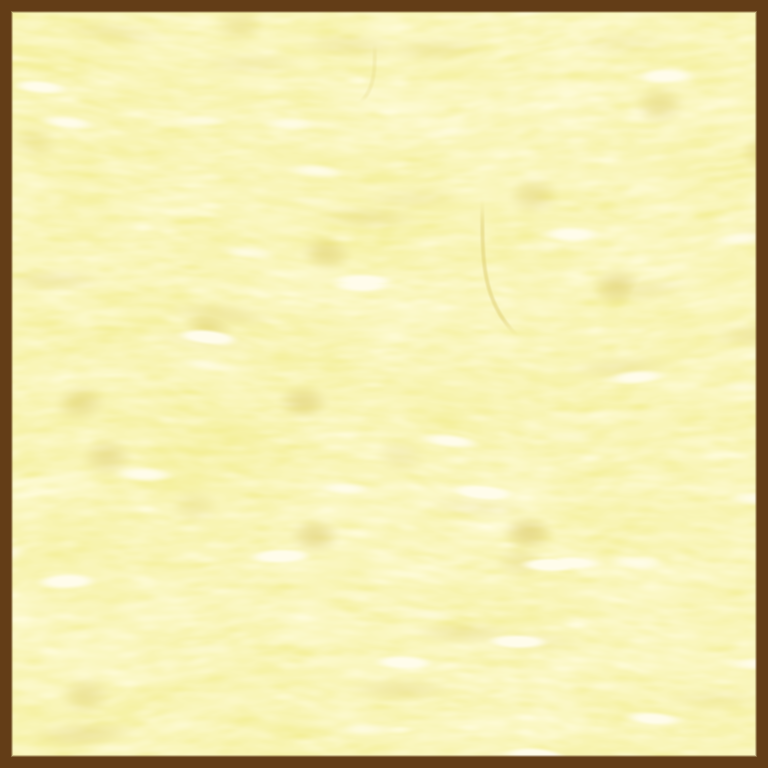
Reproduce this texture procedurally as a WebGL 2 fragment shader.

```glsl
#version 300 es
precision highp float;
// Cream fibrous paper with pale flecks, ochre specks and stray hairs in a brown frame.

#define FRAME_WIDTH 0.0157
#define FRAME_SOFT 0.0022
#define FIBRE_CELLS vec2(17.0, 100.0)
#define GRAIN_CELLS vec2(48.0, 150.0)
#define CLOUD_CELLS vec2(7.0, 17.0)
#define FLECK_CELLS vec2(18.0, 75.0)
#define SPECK_CELLS vec2(26.0, 36.0)
#define PAPER vec3(0.977, 0.962, 0.728)
#define TONE_STEP vec3(0.006, 0.007, 0.037)
#define FLECK_COLOR vec3(1.0, 0.99, 0.92)
#define OCHRE vec3(0.84, 0.76, 0.36)
#define FRAME_COLOR vec3(0.39, 0.24, 0.09)

uniform vec2 u_resolution;
out vec4 fragColor;

vec3 hash3(vec2 cell) {
  vec3 h = fract(cell.xyx * vec3(0.1031, 0.1030, 0.0973));
  h += dot(h, h.yxz + 33.33);
  return fract((h.xxy + h.yzz) * h.zyx);
}

float blob(vec2 offset) {
  float k = max(0.0, 1.0 - dot(offset, offset));
  return k * k;
}

// Cellular noise: a sum of soft light and dark blobs, one per cell
float blobNoise(vec2 p, float seed) {
  vec2 cell = floor(p);
  float sum = 0.0;
  for (int y = -1; y <= 1; y++) {
    for (int x = -1; x <= 1; x++) {
      vec2 c = cell + vec2(x, y);
      vec3 h = hash3(c + seed);
      sum += (2.0 * h.z - 1.0) * blob(p - c - h.xy);
    }
  }
  return sum;
}

// Sparse blobs: only a fraction of the cells, given by density, holds one
float scatter(vec2 p, float density, float seed) {
  vec2 cell = floor(p);
  float strongest = 0.0;
  for (int y = -1; y <= 1; y++) {
    for (int x = -1; x <= 1; x++) {
      vec2 c = cell + vec2(x, y);
      vec3 h = hash3(c + seed);
      float strength = h.z < density ? 0.3 + 0.7 * h.z / density : 0.0;
      strongest = max(strongest, strength * blob(p - c - h.xy));
    }
  }
  return strongest;
}

// A thin hair hanging from its top and bending sideways at the end
float hair(vec2 p, vec2 top, float len, float bend) {
  float s = (top.y - p.y) / len;
  float t = clamp(s, 0.0, 1.0);
  float slope = 4.0 * bend * t * t * t / len;
  float d = abs(p.x - top.x - bend * t * t * t * t) / sqrt(1.0 + slope * slope);
  float ends = smoothstep(0.0, 0.25, s) * (1.0 - smoothstep(0.85, 1.0, s));
  return ends * (1.0 - smoothstep(0.0005, 0.0045, d));
}

void main() {
  vec2 uv = gl_FragCoord.xy / u_resolution;

  // Gentle waves tilt the fibres
  vec2 p = uv;
  p.y += 0.012 * sin(5.0 * uv.x + 4.0 * uv.y + 2.0) + 0.003 * sin(17.0 * uv.x - 9.0 * uv.y);

  // Layered fibre tone
  float tone = 1.3 * blobNoise(p * FIBRE_CELLS, 11.0)
             + 1.15 * blobNoise(p * GRAIN_CELLS, 47.0)
             + 0.9 * blobNoise(p * CLOUD_CELLS, 83.0);
  vec3 color = PAPER + tone * TONE_STEP;

  // Ochre stains and specks, pale flecks
  float stain = 0.3 * scatter(p * FLECK_CELLS * 0.7, 0.035, 131.0);
  float speck = 0.5 * scatter(p * SPECK_CELLS, 0.015, 173.0);
  color = mix(color, OCHRE, max(stain, speck));
  float fleck = scatter(p * FLECK_CELLS, 0.035, 211.0);
  color = mix(color, FLECK_COLOR, smoothstep(0.05, 0.7, fleck));

  // Stray hairs
  float hairs = max(0.4 * hair(uv, vec2(0.628, 0.745), 0.185, 0.048),
                    0.18 * hair(uv, vec2(0.488, 0.945), 0.08, -0.02));
  color = mix(color, OCHRE, hairs);

  // Frame with a soft inner edge
  vec2 inset = min(uv, 1.0 - uv);
  float inside = smoothstep(-FRAME_SOFT, FRAME_SOFT, min(inset.x, inset.y) - FRAME_WIDTH);
  color = mix(FRAME_COLOR, color, inside);

  fragColor = vec4(clamp(color, 0.0, 1.0), 1.0);
}
```
